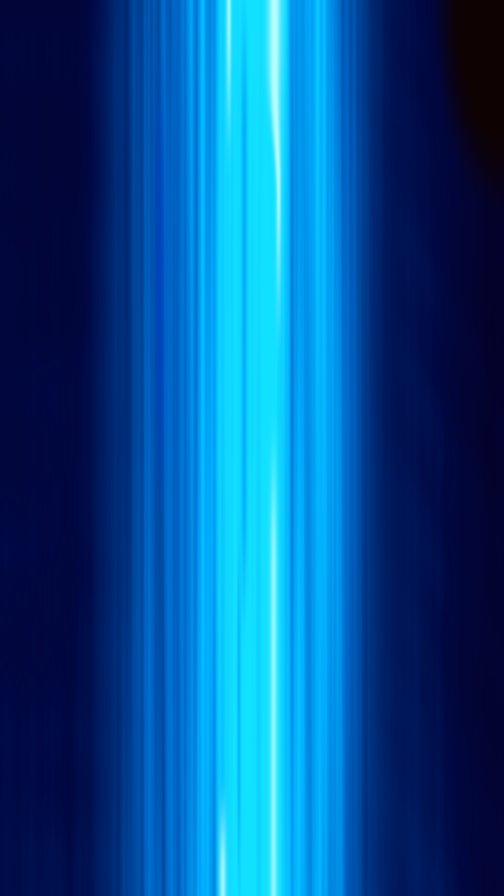
Reproduce this background procedurally as a Shadertoy shader.

```glsl
// A vertical curtain of cyan light falling through a deep navy field.
// An asymmetric brightness profile, combed by stretched gradient noise,
// drives a colour ramp; thin tapered filaments are layered on top.

const vec3 INK    = vec3(0.02, 0.00, 0.14);
const vec3 NAVY   = vec3(0.00, 0.03, 0.26);
const vec3 INDIGO = vec3(0.00, 0.18, 0.48);
const vec3 AZURE  = vec3(0.00, 0.40, 0.78);
const vec3 SKY    = vec3(0.00, 0.67, 0.99);
const vec3 CYAN   = vec3(0.07, 0.88, 1.00);
const vec3 COBALT = vec3(0.00, 0.26, 0.76);
const vec3 WHITE  = vec3(0.72, 1.00, 1.00);
const vec3 EMBER  = vec3(0.055, 0.008, 0.01);

// Unit gradient vector for a lattice cell
vec2 gradientAt(vec2 cell) {
    vec3 h = fract(cell.xyx * vec3(0.1031, 0.1030, 0.0973));
    h += dot(h, h.yzx + 33.33);
    float angle = 6.28318 * fract((h.x + h.y) * h.z);
    return vec2(cos(angle), sin(angle));
}

float gradientNoise(vec2 p) {
    vec2 i = floor(p), f = fract(p);
    vec2 u = f * f * f * (f * (f * 6.0 - 15.0) + 10.0);
    vec2 e = vec2(0.0, 1.0);
    float a = dot(gradientAt(i), f);
    float b = dot(gradientAt(i + e.yx), f - e.yx);
    float c = dot(gradientAt(i + e.xy), f - e.xy);
    float d = dot(gradientAt(i + e.yy), f - e.yy);
    return mix(mix(a, b, u.x), mix(c, d, u.x), u.y);
}

// Layers of noise, narrow across and long along the fall
float streaks(vec2 p, float frequency) {
    float sum = 0.0, gain = 1.0;
    for (int k = 0; k < 3; k++) {
        sum += gain * gradientNoise(p * vec2(frequency, 0.9) + 17.3 * float(k));
        frequency *= 1.9;
        gain *= 0.75;
    }
    return sum;
}

// Brightness across the curtain: 0 = ink, 1 = cyan core
float curtain(float x) {
    float rise = 0.17 + 0.40 * smoothstep(0.13, 0.33, x)
               + 0.23 * smoothstep(0.33, 0.42, x)
               + 0.20 * smoothstep(0.42, 0.46, x);
    float fall = 0.22 * smoothstep(0.545, 0.59, x)
               + 0.20 * smoothstep(0.64, 0.70, x)
               + 0.32 * smoothstep(0.66, 0.80, x)
               + 0.20 * smoothstep(0.80, 1.00, x);
    return rise - fall;
}

vec3 ramp(float level) {
    float s = clamp(level, 0.0, 1.0) * 5.0;
    vec3 c = mix(INK, NAVY, clamp(s, 0.0, 1.0));
    c = mix(c, INDIGO, clamp(s - 1.0, 0.0, 1.0));
    c = mix(c, AZURE, clamp(s - 2.0, 0.0, 1.0));
    c = mix(c, SKY, clamp(s - 3.0, 0.0, 1.0));
    return mix(c, CYAN, clamp(s - 4.0, 0.0, 1.0));
}

// Soft vertical line between two heights, faded over a given length
float filament(vec2 p, float x, float halfWidth, vec2 span, float fade) {
    float d = (p.x - x) / halfWidth;
    float ends = smoothstep(span.x - fade, span.x + fade, p.y)
               * (1.0 - smoothstep(span.y - fade, span.y + fade, p.y));
    return exp(-d * d) * ends;
}

void mainImage(out vec4 fragColor, in vec2 fragCoord) {
    vec2 p = fragCoord / iResolution.xy;

    // Brightness, combed most strongly on the flanks
    float level = curtain(p.x);
    float flank = smoothstep(0.18, 0.34, p.x) * (1.0 - smoothstep(0.64, 0.78, p.x));
    float core = smoothstep(0.41, 0.46, p.x) * (1.0 - smoothstep(0.54, 0.58, p.x));
    level += streaks(p, 42.0) * (0.018 + 0.13 * flank * (1.0 - 0.55 * core));

    // The outer field dims upward, with faint curved ripples
    float field = 1.0 - smoothstep(0.15, 0.42, abs(p.x - 0.49));
    field = 1.0 - field;
    level += field * (0.05 - 0.10 * p.y);
    level += 0.05 * field * gradientNoise(vec2(p.x * 5.0, p.y * 9.0 + 6.0 * p.x * p.x));

    // Shadow filaments inside the light
    level -= 0.20 * filament(p, 0.485, 0.006, vec2(0.34, 0.95), 0.12);
    level -= 0.13 * filament(p, 0.474, 0.004, vec2(0.05, 0.35), 0.10);
    level -= 0.10 * filament(p, 0.425, 0.004, vec2(-0.5, 1.5), 0.1);
    vec3 color = ramp(level);
    color = mix(color, COBALT, 0.75 * filament(p, 0.318, 0.010, vec2(0.50, 0.86), 0.12));

    // White-hot filaments; the right one tapers from a broad top
    float taper = mix(0.005, 0.013, smoothstep(0.78, 0.95, p.y));
    float rightX = 0.543 + 0.010 * smoothstep(0.45, 0.65, p.y)
                 - 0.008 * smoothstep(0.78, 0.92, p.y);
    float glow = filament(p, rightX, taper, vec2(0.70, 1.5), 0.13);
    glow += 0.75 * filament(p, 0.543, 0.007, vec2(-0.5, 0.46), 0.10);
    glow += 0.85 * filament(p, 0.454, 0.005, vec2(0.89, 1.5), 0.10);
    glow += 0.85 * filament(p, 0.442, 0.007, vec2(-0.5, 0.08), 0.06);
    color = mix(color, WHITE, min(glow, 1.0));

    // Warm near-black in the upper right corner
    float corner = length((p - 1.0) / vec2(0.13, 0.22));
    color = mix(EMBER, color, smoothstep(0.65, 1.15, corner));

    fragColor = vec4(color, 1.0);
}
```
